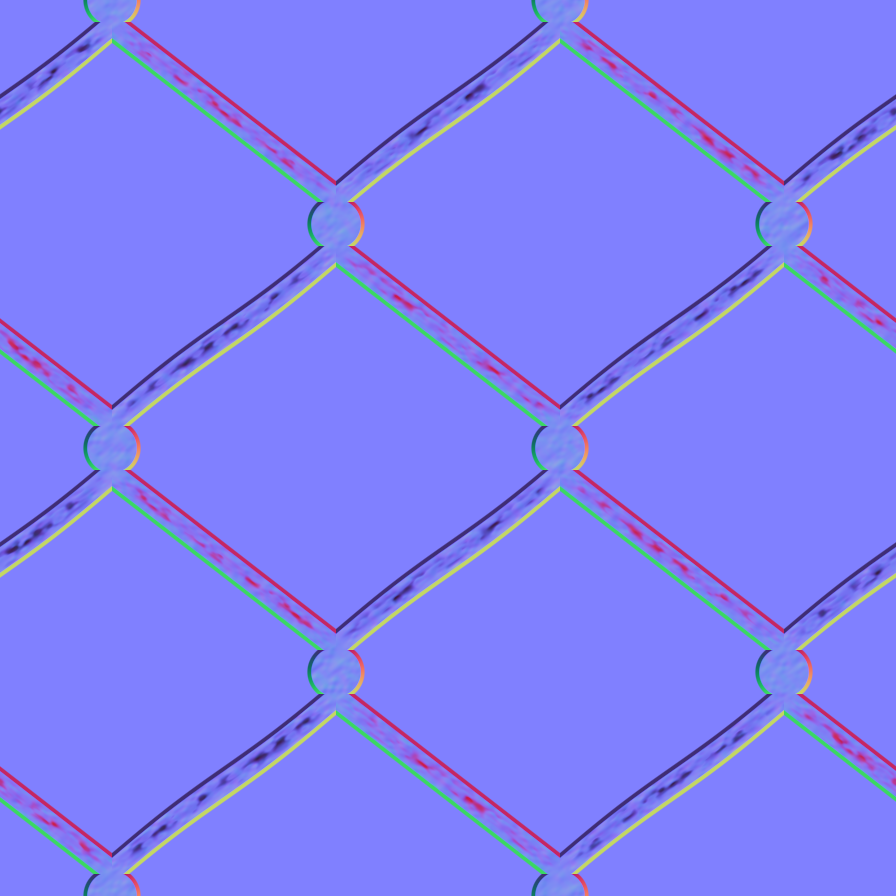
Reproduce this texture map procedurally as a three.js fragment shader.

```glsl
// Tangent-space normal map of a chain-link fence with knotted, rough wires
varying vec2 vUv;

const float UNITS = 768.0;            // design units across the canvas
const float CELL = 384.0;             // repeat size: 2 across, 2 down
const float HALF_CELL = 192.0;
const vec2 KNOT_ORIGIN = vec2(96.0, 0.0);
const float KNOT_RADIUS = 24.5;
const float WIRE_HALF = 12.0;
const float WIRE_SLOPE = 0.775;
const float WIRE_SWAY = 1.8;
const float RIM_WIDTH = 3.3;
const float RIM_TILT = 0.44;
const float SOFT = 0.7;               // edge smoothing
const float WIRE_ROUGHNESS = 0.42;
const float KNOT_ROUGHNESS = 0.40;
const vec3 FLAT_COLOR = vec3(0.502, 0.502, 1.0);

float hash(vec2 p) {
  vec3 q = fract(vec3(p.xyx) * vec3(0.1031, 0.1030, 0.0973));
  q += dot(q, q.yzx + 33.33);
  return fract((q.x + q.y) * q.z);
}

// Value noise that wraps after "period" cells
float noise(vec2 p, vec2 period) {
  vec2 i = floor(p);
  vec2 f = p - i;
  f = f * f * (3.0 - 2.0 * f);
  vec2 a = mod(i, period);
  vec2 b = mod(i + 1.0, period);
  return mix(mix(hash(a), hash(vec2(b.x, a.y)), f.x),
             mix(hash(vec2(a.x, b.y)), hash(b), f.x), f.y);
}

// Rough surface stretched along a 3:4 slant; whole-number axes keep it tiling
float relief(vec2 uv, float slant, vec2 cells) {
  vec2 c = vec2(4.0 * uv.x + 3.0 * slant * uv.y, 4.0 * uv.y - 3.0 * slant * uv.x);
  vec2 fine = cells * 2.0;
  return 0.65 * noise(c * cells, cells) + 0.35 * noise(c * fine + 7.0, fine);
}

// Slope of the relief over a small step
vec2 reliefTilt(vec2 uv, float slant, vec2 cells) {
  vec2 e = vec2(1.5 / UNITS, 0.0);
  float h = relief(uv, slant, cells);
  return vec2(h - relief(uv + e.xy, slant, cells), h - relief(uv + e.yx, slant, cells));
}

void main() {
  // Fold the cell to one quadrant with knots at two opposite corners
  vec2 p = mod(vUv * UNITS - KNOT_ORIGIN + HALF_CELL, CELL) - HALF_CELL;
  vec2 side = vec2(p.x < 0.0 ? -1.0 : 1.0, p.y < 0.0 ? -1.0 : 1.0);
  vec2 q = abs(p);
  float slant = side.x * side.y;      // +1 rising wire, -1 falling wire

  // Wire distance
  vec2 wireNormal = normalize(vec2(-WIRE_SLOPE, 1.0));
  float sway = slant > 0.0 ? WIRE_SWAY * sin(6.2831853 * q.x / HALF_CELL) : 0.0;
  float across = dot(q - 0.5 * HALF_CELL, wireNormal) - sway;
  float wire = abs(across) - WIRE_HALF;

  // Knot distance
  vec2 r = q.x + q.y < HALF_CELL ? q : q - HALF_CELL;
  float radius = length(r);
  float knot = radius - KNOT_RADIUS;

  // Joined outline and its outward direction
  float d = min(wire, knot);
  vec2 outward = wire < knot ? wireNormal * sign(across) : r / max(radius, 0.001);
  outward *= side;

  // Wire surface: streaky tilt towards its upper side
  vec2 up = wireNormal * side * side.y;
  float height = across * side.y / WIRE_HALF;
  float band = exp(-5.0 * (height - 0.05) * (height - 0.05));
  float streak = relief(vUv, slant, vec2(13.0, 29.0));
  float awayFromKnot = smoothstep(26.0, 52.0, radius);
  float lean = awayFromKnot * band * (0.08 + 0.36 * smoothstep(0.4, 0.8, streak));
  lean -= 0.07 * (1.0 - band);
  vec2 wireTilt = up * lean;
  wireTilt += WIRE_ROUGHNESS * reliefTilt(vUv, slant, vec2(13.0, 25.0));

  // Knot surface: coarser dents
  vec2 knotTilt = vec2(-0.01, -0.05);
  knotTilt += KNOT_ROUGHNESS * reliefTilt(vUv, 1.0, vec2(14.0, 19.0));
  vec2 tilt = mix(wireTilt, knotTilt, smoothstep(5.0, -5.0, knot));

  // Steep rim around the outline
  float rim = smoothstep(-RIM_WIDTH - SOFT, -RIM_WIDTH + SOFT, d);
  float shade = smoothstep(0.7, 1.0, dot(outward, vec2(-0.61, 0.79)));
  tilt = mix(tilt, outward * (RIM_TILT - 0.03 * shade), rim);

  // Encode with the green axis pointing down
  float blue = clamp(0.96 - 3.0 * dot(tilt, tilt), 0.3, 1.0);
  vec3 surface = vec3(0.5 + tilt.x, 0.5 - tilt.y, blue);
  float cover = smoothstep(SOFT, -SOFT, d);
  gl_FragColor = vec4(mix(FLAT_COLOR, surface, cover), 1.0);
}
```
